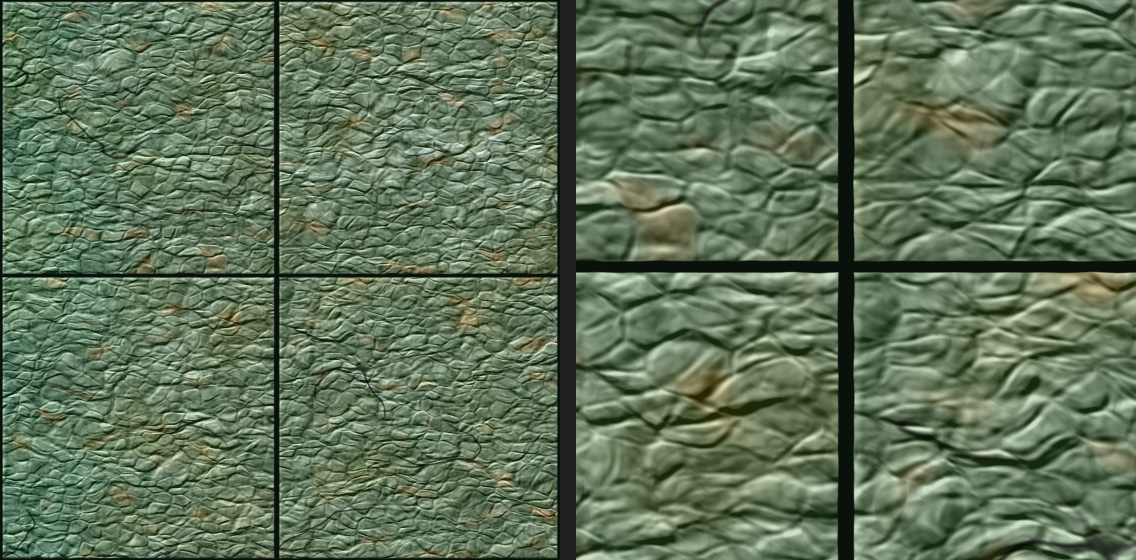
Left: the whole. Right: its middle third, enlarged.
Reproduce this texture procedurally as a Shadertoy shader.

```glsl
// Two by two rough green slate tiles divided by dark grout lines.
// Irregular cellular flakes and billowed noise form a relief lit from the upper
// left; thin cracks, mineral stains and bevelled tile edges are laid over it.

#define TILES 2.0
#define SEAM vec2(0.494, 0.508)
#define GROUT_HALF vec2(0.0048, 0.0035)
#define FLAKE_FREQ vec2(16.0, 28.0)
#define WARP 0.018
#define RELIEF 1.5
#define LIGHT_DIR vec2(-0.45, 0.89)
#define STONE_TONE 0.42
#define CRACK_WIDTH 0.0028
#define CRACK_DEPTH 0.65
#define GROUT_COLOR vec3(0.035, 0.065, 0.045)

vec2 hash22(vec2 p) {
    vec3 q = fract(p.xyx * vec3(0.1031, 0.1030, 0.0973));
    q += dot(q, q.yzx + 33.33);
    return fract((q.xx + q.yz) * q.zy);
}

// Gradient noise, roughly -0.7 to 0.7
float gradNoise(vec2 p) {
    vec2 i = floor(p), f = p - i;
    vec2 u = f * f * f * (f * (f * 6.0 - 15.0) + 10.0);
    vec2 o = vec2(0.0, 1.0);
    float a = dot(hash22(i) * 2.0 - 1.0, f);
    float b = dot(hash22(i + o.yx) * 2.0 - 1.0, f - o.yx);
    float c = dot(hash22(i + o.xy) * 2.0 - 1.0, f - o.xy);
    float d = dot(hash22(i + o.yy) * 2.0 - 1.0, f - o.yy);
    return mix(mix(a, b, u.x), mix(c, d, u.x), u.y);
}

vec2 warped(vec2 p) {
    vec2 q = p * vec2(13.0, 16.0);
    vec2 w = vec2(gradNoise(q), gradNoise(q + 31.7));
    q *= 2.9;
    return p + WARP * (w + 0.35 * vec2(gradNoise(q + 11.3), gradNoise(q + 53.1)));
}

// Cellular plates of random height, falling to zero where they meet
float flakes(vec2 p) {
    vec2 cell = floor(p), nearest = cell;
    float d1 = 9.0, d2 = 9.0;
    for (int k = 0; k < 9; k++) {
        vec2 c = cell + vec2(k % 3, k / 3) - 1.0;
        float d = length(c + hash22(c) - p);
        if (d < d1) { d2 = d1; d1 = d; nearest = c; }
        else d2 = min(d2, d);
    }
    return smoothstep(0.0, 0.32, d2 - d1) * (0.35 + 0.65 * hash22(nearest + 9.0).x);
}

float reliefHeight(vec2 p) {
    vec2 w = warped(p), q = w * FLAKE_FREQ * 1.25;
    float height = 0.34 * flakes(w * FLAKE_FREQ);
    height += 0.22 * flakes(w * FLAKE_FREQ * 2.1 + 7.7);
    float amp = 0.7;
    for (int i = 0; i < 3; i++) {
        height += amp * abs(gradNoise(q));
        q = mat2(0.97, 0.24, -0.24, 0.97) * q * 1.95 + 17.3;
        amp *= 0.5;
    }
    return height;
}

float crackField(vec2 p) {
    return gradNoise(warped(p) * vec2(4.0, 9.0) + 5.2);
}

// Thin lines of even width, broken up by a second noise
float cracks(vec2 p) {
    float n = crackField(p), e = 0.001;
    vec2 grad = vec2(crackField(p + vec2(e, 0.0)), crackField(p + vec2(0.0, e))) - n;
    float dist = abs(n) / max(length(grad) / e, 2.0);
    float gate = smoothstep(-0.05, 0.2, gradNoise(p * vec2(5.0, 8.0) + 71.0));
    return gate * (1.0 - smoothstep(0.0, CRACK_WIDTH, dist));
}

void mainImage(out vec4 fragColor, in vec2 fragCoord) {
    vec2 uv = fragCoord / iResolution.xy;
    float pixel = 1.0 / iResolution.y;

    // Tile layout with slightly off-centre seams
    vec2 grid = (uv + (0.5 - SEAM) * (1.0 - abs(2.0 * uv - 1.0))) * TILES;
    vec2 id = floor(grid), local = fract(grid);
    vec2 edge = (0.5 - abs(local - 0.5)) / TILES;
    vec2 p = uv + 4.0 * hash22(id + 3.0) + 1.0;

    // Relief lighting, dark creases and grain
    vec2 toLight = 0.0013 * LIGHT_DIR;
    float height = reliefHeight(p);
    float slope = reliefHeight(p - toLight) - reliefHeight(p + toLight);
    float tone = STONE_TONE + RELIEF * slope + 0.34 * (height - 0.5);
    tone += 0.08 * gradNoise(p * vec2(5.0, 9.0) + 8.0) + 0.1 * gradNoise(p * 170.0);

    // Bevel: bright top and left rims, shaded foot
    vec2 rim = local / TILES - GROUT_HALF;
    float topRim = (1.0 - local.y) / TILES - GROUT_HALF.y;
    tone += 0.2 * (1.0 - smoothstep(0.002, 0.007, topRim));
    tone += 0.12 * (1.0 - smoothstep(0.001, 0.006, rim.x));
    tone -= 0.08 * (1.0 - smoothstep(0.0, 0.006, rim.y));
    tone = clamp(tone, 0.08, 0.8);

    // Green-grey stone with teal, olive, rust and pale mineral areas
    vec3 color = tone + vec3(-0.005, 0.075, -0.02);
    float teal = 1.0 - smoothstep(0.0, 0.4, uv.x + 0.3 * gradNoise(uv * 5.0));
    float olive = smoothstep(-0.1, 0.4, gradNoise(p * vec2(6.0, 9.0) + 23.0));
    float rust = smoothstep(0.15, 0.5, gradNoise(warped(p) * vec2(16.0, 26.0) + 41.0));
    vec2 fromPale = (uv - vec2(0.8, 0.73)) / vec2(0.26, 0.085);
    float pale = exp(-dot(fromPale, fromPale)) * smoothstep(0.3, 0.6, height);
    color += teal * vec3(-0.045, 0.01, 0.015) + olive * vec3(0.025, 0.005, -0.03);
    color += rust * vec3(0.08, -0.015, -0.05) + pale * vec3(0.09, 0.1, 0.14);
    color *= 1.0 - CRACK_DEPTH * cracks(p);

    // Grout lines
    vec2 gap = edge - GROUT_HALF + 0.0008 * gradNoise(p * 60.0);
    float grout = 1.0 - smoothstep(-pixel, pixel, min(gap.x, gap.y));
    fragColor = vec4(clamp(mix(color, GROUT_COLOR, grout), 0.0, 1.0), 1.0);
}
```
